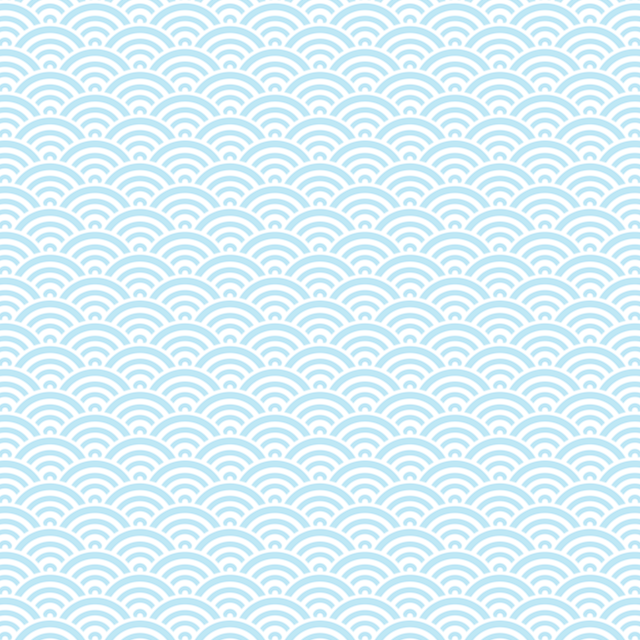
Reproduce this pattern procedurally as a WebGL 1 fragment shader.

```glsl
precision highp float;

// Seigaiha waves: staggered rows of overlapping white discs, each with four
// concentric pale blue rings. Rows are painted from back (upper) to front
// (lower), so each disc hides the lower part of the discs behind it.

uniform vec2 u_resolution;

const float DISC_RADIUS = 0.0703;             // half of one column width
const float ROW_STEP = 1.0 / 28.0;
const vec2 FIRST_CENTER = vec2(0.5, 0.4657);

const vec3 WHITE = vec3(1.0);
const vec3 RIM_BLUE = vec3(0.71, 0.89, 0.96);
const vec3 CORE_BLUE = vec3(0.75, 0.91, 0.96);

// Coverage of a shape from its signed distance (negative inside).
float coverage(float dist, float softness) {
    return 1.0 - smoothstep(-softness, softness, dist);
}

// Signed distance to the nearest ring, in disc radii.
float ringDistance(float r) {
    vec4 middle = vec4(0.846, 0.585, 0.355, 0.114);
    vec4 halfWidth = vec4(0.074, 0.058, 0.052, 0.046);
    vec4 d = abs(vec4(r) - middle) - halfWidth;
    return min(min(d.x, d.y), min(d.z, d.w));
}

// Ringed disc: slightly deeper blue along the rims than in the core.
vec3 discColor(float r, float softness) {
    float d = ringDistance(r);
    vec3 blue = mix(CORE_BLUE, RIM_BLUE, smoothstep(-0.045, -0.02, d));
    return mix(WHITE, blue, coverage(d, softness));
}

// Distance to the nearest disc center in a row, in disc radii.
float centerDistance(vec2 p, float row) {
    float column = p.x / (2.0 * DISC_RADIUS) + 0.5 * row;
    float dx = 2.0 * (fract(column + 0.5) - 0.5);
    float dy = (p.y - row * ROW_STEP) / DISC_RADIUS;
    return length(vec2(dx, dy));
}

vec3 waves(vec2 p, float softness) {
    float backRow = floor(p.y / ROW_STEP) + 1.0;
    vec3 color = WHITE;
    for (int i = 0; i < 4; i++) {
        float r = centerDistance(p, backRow - float(i));
        color = mix(color, discColor(r, softness), coverage(r - 1.0, softness));
    }
    return color;
}

void main() {
    vec2 uv = gl_FragCoord.xy / u_resolution;
    float pixel = 1.0 / (min(u_resolution.x, u_resolution.y) * DISC_RADIUS);
    float softness = max(0.028, 0.75 * pixel);
    gl_FragColor = vec4(waves(uv - FIRST_CENTER, softness), 1.0);
}
```
